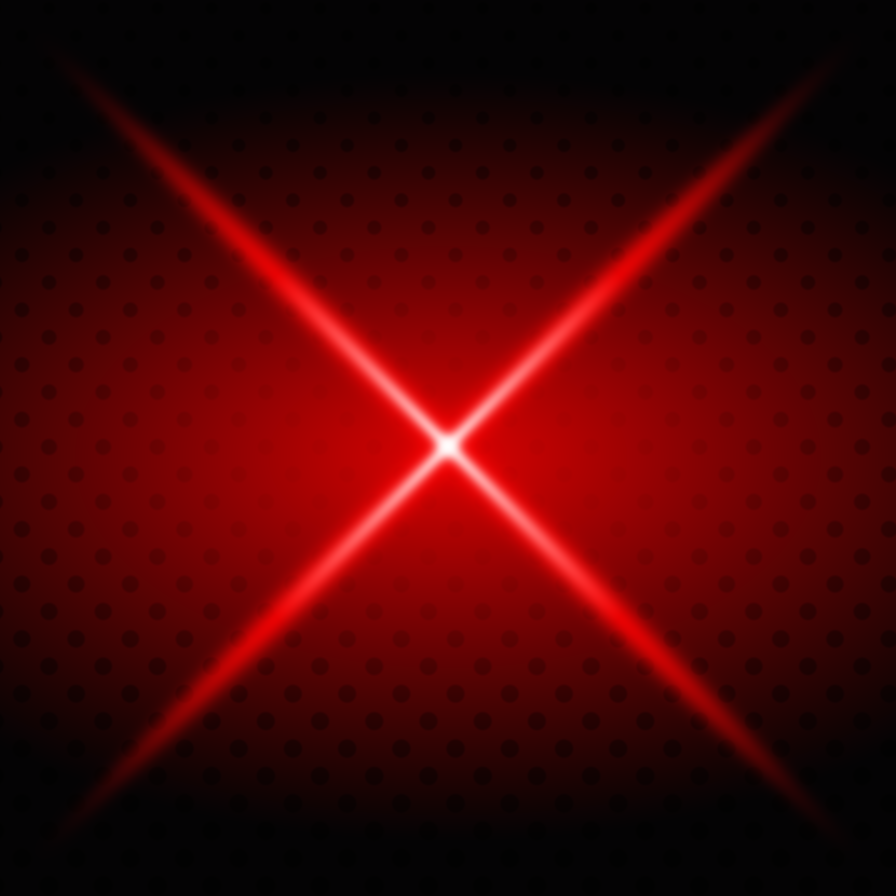
Give the GLSL for this background, as a three.js fragment shader.

```glsl
// Two crossed light beams over a wide red glow on a dark, dotted panel.
// The glow is an elliptical falloff, the panel a staggered dot lattice, and
// each beam a tapering Gaussian streak with a hot core, blended by screen.
varying vec2 vUv;

const vec2 CROSSING = vec2(0.5, 0.502);
const vec2 GLOW_CENTER = vec2(0.5, 0.49);
const vec2 GLOW_RADII = vec2(0.76, 0.43);
const vec3 PANEL_COLOR = vec3(0.016, 0.013, 0.014);
const vec3 GLOW_COLOR = vec3(0.88, 0.005, 0.008);
const float DIAGONAL = 0.70711;

float gaussian(float x, float width) {
  return exp(-x * x / (width * width));
}

vec3 screenBlend(vec3 base, vec3 light) {
  return 1.0 - (1.0 - base) * (1.0 - light);
}

// Elliptical glow with a slightly rounded peak
float ellipseGlow(vec2 p, vec2 radii) {
  vec2 q = p / radii;
  float d = sqrt(dot(q, q) + 0.002);
  return pow(max(1.0 - d, 0.0), 1.15);
}

// Dots on a lattice whose alternate rows shift by half a pitch
float staggeredDots(vec2 p, vec2 pitch, float radius) {
  float row = floor(p.y / pitch.y + 0.5);
  float x = p.x - 0.5 * pitch.x * mod(row, 2.0);
  float dx = x - pitch.x * floor(x / pitch.x + 0.5);
  float dy = p.y - row * pitch.y;
  return 1.0 - smoothstep(radius - 0.002, radius + 0.002, length(vec2(dx, dy)));
}

// Streak through the origin: x holds the red body, y the white core
vec2 beam(vec2 p, vec2 direction, float reach) {
  float along = abs(dot(p, direction));
  float across = p.x * direction.y - p.y * direction.x;
  float t = along / reach;
  float bodyWidth = mix(0.0195, 0.010, min(t * t, 1.0));
  float body = (1.0 - smoothstep(0.22, 1.0, t)) * gaussian(across, bodyWidth);
  float coreFade = max(1.0 - along / 0.27, 0.0);
  float core = 0.76 * coreFade * gaussian(across, mix(0.011, 0.0085, coreFade));
  return vec2(body, core);
}

void main() {
  // Panel and glow
  vec3 color = PANEL_COLOR;
  float glow = ellipseGlow(vUv - GLOW_CENTER, GLOW_RADII);
  color = mix(color, GLOW_COLOR, glow);

  // Dots grow toward the bottom and fade where the glow is strong
  float dotRadius = mix(0.0108, 0.0068, vUv.y);
  float dots = staggeredDots(vUv - vec2(0.0547, 0.134), vec2(0.0605, 0.0306), dotRadius);
  color *= 1.0 - dots * mix(0.42, 0.03, smoothstep(0.0, 0.75, glow));

  // Beams and the bright spot where they cross
  vec2 p = vUv - CROSSING;
  vec2 rising = beam(p, vec2(DIAGONAL, DIAGONAL), 0.66);
  vec2 falling = beam(p, vec2(DIAGONAL, -DIAGONAL), 0.66);
  color = screenBlend(color, vec3(rising.x, 0.0, 0.0));
  color = screenBlend(color, vec3(falling.x, 0.0, 0.0));
  color = screenBlend(color, vec3(rising.y));
  color = screenBlend(color, vec3(falling.y));
  color = screenBlend(color, vec3(0.8 * gaussian(length(p), 0.013)));

  gl_FragColor = vec4(color, 1.0);
}
```
